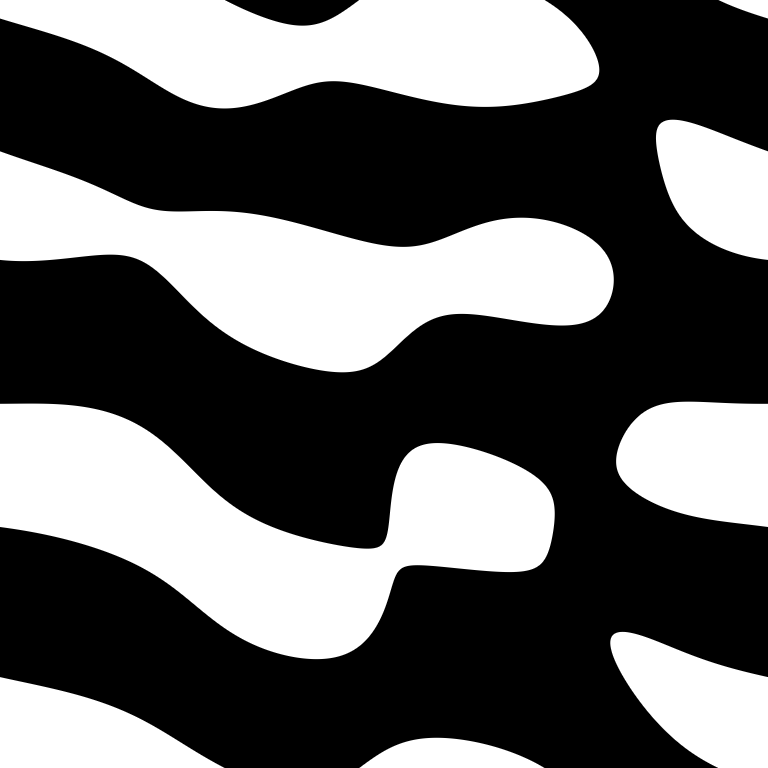
This pattern is drawn by a Shadertoy shader. Its source:

```glsl
// Draws smooth black and white bands that wander, pinch and merge, sloping gently down to the right.

const float TAU = 6.2831853;
const vec3 BLACK = vec3(0.0);
const vec3 WHITE = vec3(1.0);

const float BAND_COUNT = 3.1;    // mean waves across the canvas
const float BAND_VARIATION = 0.6; // spread of the wave count
const float TILT = 0.27;         // lean of the band normal from vertical, radians
const float TILT_VARIATION = 0.58; // spread of the band directions, radians
const float THRESHOLD = 0.25;    // in standard deviations; sets the white share

float hash(vec2 p) {
    return fract(sin(dot(p, vec2(127.1, 311.7))) * 43758.5453);
}

float bell(float x, float center, float width) {
    float d = (x - center) / width;
    return exp(-0.5 * d * d);
}

// Strength of one wave, highest near the preferred count and direction
float waveWeight(vec2 wave, float count, float tilt) {
    return bell(length(wave), count, BAND_VARIATION)
         * bell(atan(wave.x, wave.y), tilt, TILT_VARIATION);
}

// Sum of randomly shifted plane waves, scaled to unit variance
float bandField(vec2 p, float count, float tilt) {
    float sum = 0.0;
    float power = 0.0;
    for (int y = 0; y <= 5; y++) {
        for (int x = -4; x <= 4; x++) {
            if (y == 0 && x <= 0) continue;
            vec2 wave = vec2(float(x), float(y));
            float weight = waveWeight(wave, count, tilt);
            sum += weight * cos(TAU * (dot(wave, p) + hash(wave)));
            power += 0.5 * weight * weight;
        }
    }
    return sum * inversesqrt(power);
}

// Crisp step with an edge one pixel wide
float smoothEdge(float value) {
    float slope = length(vec2(dFdx(value), dFdy(value)));
    return clamp(value / max(slope, 1e-5) + 0.5, 0.0, 1.0);
}

void mainImage(out vec4 fragColor, in vec2 fragCoord) {
    vec2 p = fragCoord / iResolution.y;
    float field = bandField(p, BAND_COUNT, TILT);
    float whiteMask = smoothEdge(field - THRESHOLD);
    fragColor = vec4(mix(BLACK, WHITE, whiteMask), 1.0);
}
```
